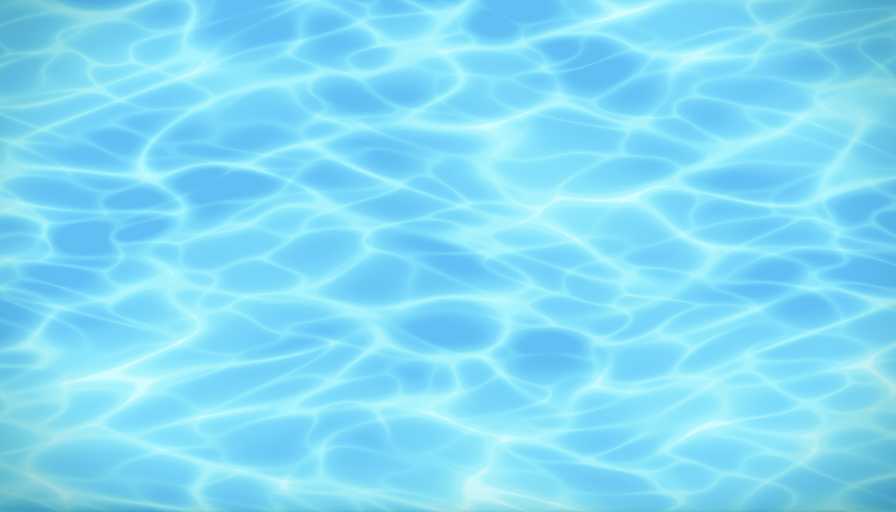
Give the GLSL for this texture, as a Shadertoy shader.

```glsl
// Sunlit pool water: soft caustic web over pale blue, darker toward the rim.
#define CELLS vec2(3.5, 8.0)   // caustic cells per canvas height
#define FINE_SCALE 1.7         // size ratio of the finer web
#define LINE_SHARP 10.5        // falloff of the bright filaments
#define HALO_SHARP 5.5         // falloff of the glow around them
#define WARP 0.36              // bending of the web
#define PATCHES 0.42           // strength of the broad light patches
#define RIM 0.95               // strength of the edge darkening

const vec3 DEEP   = vec3(0.38, 0.75, 0.955);
const vec3 MID    = vec3(0.47, 0.84, 0.98);
const vec3 LIGHT  = vec3(0.54, 0.90, 0.985);
const vec3 BRIGHT = vec3(0.65, 0.95, 0.99);
const vec3 GLINT  = vec3(0.82, 0.99, 1.0);
const vec3 RIM_TINT = vec3(0.66, 0.79, 0.80);

vec2 hash2(vec2 cell) {
    vec2 s = vec2(dot(cell, vec2(127.1, 311.7)), dot(cell, vec2(269.5, 183.3)));
    return fract(sin(s) * 43758.55);
}

// Layered sines that bend the cell walls into arcs, mostly sideways
vec2 warp(vec2 p) {
    const vec2 amount = WARP * vec2(1.25, 0.8);
    p += amount * sin(p.yx * 1.3 + vec2(0.6, 2.1));
    p += 0.5 * amount * sin(p.yx * 2.7 + p * 0.8 + vec2(4.0, 1.2));
    p += 0.18 * amount * sin(p.yx * 6.1 + vec2(1.7, 5.3));
    return p;
}

// Drifting light and shade, about 0 to 1
float patches(vec2 p) {
    p += 0.7 * sin(p.yx * 1.4 + vec2(1.0, 3.0));
    float a = sin(p.x * 1.9 + p.y * 0.8) * sin(p.y * 2.3 - p.x * 0.6 + 1.0);
    float b = sin(p.x * 4.1 - p.y * 2.2 + 2.0) * sin(p.y * 4.7 + p.x + 0.5);
    return 0.5 + 0.35 * a + 0.22 * b;
}

// Smooth cellular walls: x is the thin filament, y its halo
vec2 caustic(vec2 p) {
    vec2 base = floor(p);
    vec2 total = vec2(0.0);
    vec2 sharp = vec2(LINE_SHARP, HALO_SHARP);
    float nearest = 9.0;
    for (int j = -1; j <= 1; j++)
    for (int i = -1; i <= 1; i++) {
        vec2 cell = base + vec2(i, j);
        float d = length(cell + 0.5 + 0.88 * (hash2(cell) - 0.5) - p);
        nearest = min(nearest, d);
        total += exp(-sharp * d);
    }
    return min(total * exp(sharp * nearest) - 1.0, 1.4);
}

// Water colour for a light level
vec3 waterColour(float t) {
    vec3 c = mix(DEEP, MID, smoothstep(0.18, 0.40, t));
    c = mix(c, LIGHT, smoothstep(0.38, 0.56, t));
    c = mix(c, BRIGHT, smoothstep(0.52, 0.76, t));
    return mix(c, GLINT, smoothstep(0.76, 1.20, t));
}

void mainImage(out vec4 fragColor, in vec2 fragCoord) {
    vec2 uv = fragCoord / iResolution.xy;
    vec2 pos = fragCoord / iResolution.y;
    pos.y -= 0.02 * pos.x;

    // Two webs of light; each filament swells and dies away along its length
    vec2 p = pos * CELLS;
    vec2 coarse = caustic(warp(p));
    vec2 fine = caustic(warp(p * FINE_SCALE + vec2(17.3, 8.9)));
    float cloud = patches(pos * vec2(2.0, 3.6));
    float wisps = patches(pos * vec2(4.2, 8.5) + 3.0);
    float fade = smoothstep(0.2, 0.85, patches(pos * vec2(3.4, 6.0) + 7.0));

    // Light level: patches, filaments, halos, brighter lower down
    float light = PATCHES * cloud + 0.13 * wisps + 0.12 * (0.5 - uv.y);
    light += mix(0.04, 0.36, fade) * coarse.x + 0.17 * coarse.y;
    light += mix(0.16, 0.02, fade) * fine.x + 0.09 * fine.y;
    vec3 colour = waterColour(light);

    // Cool rim at the sides and corners, with a shadow along the bottom
    vec2 edge = abs(uv - 0.5) * 2.0;
    float rim = smoothstep(0.78, 1.2, length(edge * vec2(0.92, 0.68)));
    rim += 0.35 * exp(-uv.y * 22.0) + 0.4 * exp(-uv.y * 180.0);
    colour *= mix(vec3(1.0), RIM_TINT, RIM * min(rim, 1.3));

    fragColor = vec4(colour, 1.0);
}
```
